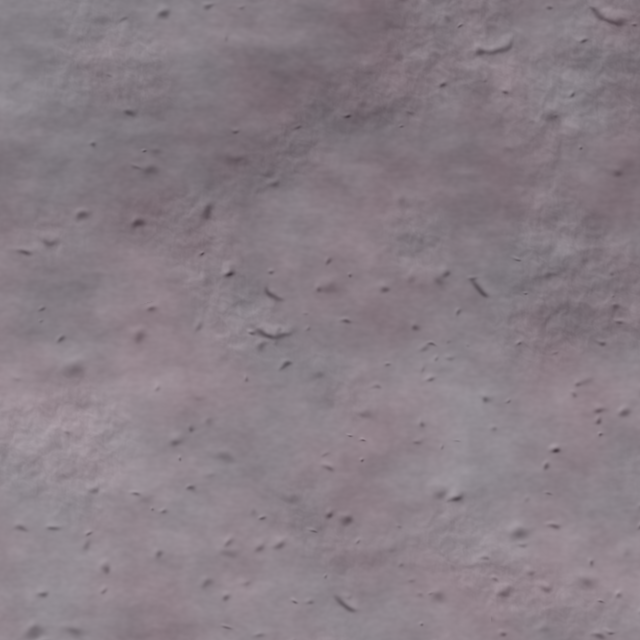
This texture is drawn by a Shadertoy shader. Its source:

```glsl
// Weathered grey-mauve concrete wall with soft stains, faint streaks and small pits.

const vec3 CONCRETE = vec3(0.537, 0.498, 0.517);
const vec3 COOL_TINT = vec3(-0.012, 0.006, 0.014);
const vec3 WARM_TINT = vec3(0.012, -0.012, 0.002);
const vec2 LIGHT_DIR = vec2(-0.5, 0.86);
const float STAIN = 0.085;
const float STREAK = 0.042;
const float MOTTLE = 0.030;
const float GRAIN = 0.022;
const float RELIEF = 0.085;
const float PIT_DEPTH = 0.17;
const float PIT_GLINT = 0.06;
const float CHIP_DEPTH = 0.15;

vec2 hash2(vec2 p) {
    vec3 q = fract(p.xyx * vec3(0.1031, 0.1030, 0.0973));
    q += dot(q, q.yzx + 33.33);
    return fract((q.xx + q.yz) * q.zy);
}

vec2 gradientAt(vec2 cell) {
    float angle = 6.2832 * hash2(cell + 57.0).x;
    return vec2(cos(angle), sin(angle));
}

float gradientNoise(vec2 p) {
    vec2 i = floor(p), f = p - i;
    vec2 u = f * f * f * (f * (f * 6.0 - 15.0) + 10.0);
    vec2 e = vec2(1.0, 0.0);
    float low = mix(dot(gradientAt(i), f), dot(gradientAt(i + e), f - e), u.x);
    float high = mix(dot(gradientAt(i + e.yx), f - e.yx),
                     dot(gradientAt(i + 1.0), f - 1.0), u.x);
    return mix(low, high, u.y);
}

float fbm(vec2 p) {
    float sum = 0.0, weight = 1.0;
    for (int i = 0; i < 4; i++) {
        sum += weight * gradientNoise(p);
        p = mat2(0.8, 0.6, -0.6, 0.8) * p * 2.03 + 7.3;
        weight *= 0.5;
    }
    return sum;
}

mat2 rotation(float a) {
    return mat2(cos(a), sin(a), -sin(a), cos(a));
}

// Soft tilted hollows, each with a pale lip on its lit side
float pits(vec2 p, float cells, float radius, float share, float seed) {
    vec2 g = p * cells, home = floor(g);
    float shade = 0.0;
    for (int y = -1; y <= 1; y++)
    for (int x = -1; x <= 1; x++) {
        vec2 cell = home + vec2(x, y);
        vec2 place = hash2(cell + seed), kind = hash2(cell + seed + 31.7);
        vec2 form = hash2(cell + seed + 83.1);
        vec2 d = (g - cell - 0.1 - 0.8 * place) / cells;
        float size = radius * mix(0.65, 1.3, form.x);
        vec2 stretch = vec2(mix(0.75, 1.05, form.y), mix(1.7, 1.15, form.y));
        mat2 turn = rotation(mix(-0.2, 0.9, form.y));
        vec2 core = (d * turn) * stretch / size;
        vec2 lip = ((d - LIGHT_DIR * size * 1.2) * turn) * stretch / (size * 1.2);
        float depth = step(kind.x, share) * mix(0.25, 1.0, kind.y);
        shade += depth * (PIT_GLINT * exp(-dot(lip, lip)) - PIT_DEPTH * exp(-dot(core, core)));
    }
    return shade;
}

// Sparse curved chips: a dark lower edge below a pale face
float chips(vec2 p, float cells, float share) {
    vec2 g = p * cells, home = floor(g);
    float shade = 0.0;
    for (int y = -1; y <= 1; y++)
    for (int x = -1; x <= 1; x++) {
        vec2 cell = home + vec2(x, y);
        vec2 place = hash2(cell + 211.0), kind = hash2(cell + 149.0);
        vec2 d = (g - cell - 0.15 - 0.7 * place) / cells;
        d = rotation(mix(-0.5, 1.1, kind.y)) * d;
        float reach = mix(0.014, 0.030, place.y);
        float bow = d.y - 9.0 * d.x * d.x;
        float span = exp(-pow(d.x / reach, 4.0));
        float edge = exp(-pow(bow / 0.0045, 2.0));
        float face = exp(-pow((bow - 0.011) / 0.008, 2.0));
        shade += step(kind.x, share) * span * (0.045 * face - CHIP_DEPTH * edge);
    }
    return shade;
}

void mainImage(out vec4 fragColor, in vec2 fragCoord) {
    vec2 p = fragCoord / iResolution.xy;
    vec2 warped = p + 0.006 * vec2(gradientNoise(p * 45.0), gradientNoise(p * 45.0 + 19.0));

    // Broad light: pale lower half and top left, darker band and top right
    float upper = smoothstep(0.38, 0.68, p.y + 0.12 * gradientNoise(p * 3.0 + 4.0));
    float corner = smoothstep(0.55, 0.0, p.x) * smoothstep(0.65, 1.0, p.y);
    float tone = 0.026 - 0.062 * upper + 0.055 * corner;
    tone += 0.012 * (0.5 - p.x);

    // Stains, sideways streaks, mottling and fine grain
    tone += STAIN * fbm(p * vec2(3.0, 4.5) + 11.0);
    tone += STREAK * fbm(p * vec2(6.0, 22.0) + 3.0) * mix(0.6, 1.0, upper);
    tone += MOTTLE * fbm(p * vec2(22.0, 28.0) + 41.0);
    tone += GRAIN * gradientNoise(p * vec2(75.0, 110.0));

    // Rough scaled patches, lit from above
    float rough = smoothstep(0.0, 0.4, gradientNoise(p * 5.0 + 23.0) + 0.3 * p.x * upper);
    float bump = fbm(warped * 26.0) - fbm((warped + LIGHT_DIR * 0.007) * 26.0);
    tone += RELIEF * bump * (0.15 + rough);

    // Pits gather in the lower half, the finest toward the right
    float lower = mix(1.0, 0.45, upper);
    tone += pits(warped, 10.0, 0.0105, 0.5 * lower, 5.0);
    tone += pits(warped, 19.0, 0.0068, 0.25 * lower, 67.0);
    tone += pits(warped, 36.0, 0.0042, 0.22 * p.x * lower, 131.0);
    tone += chips(warped, 6.0, 0.2);

    float hue = gradientNoise(p * 6.0 + 71.0) + 0.5 * gradientNoise(p * 17.0) - corner;
    vec3 tint = mix(COOL_TINT, WARM_TINT, smoothstep(-0.9, 0.9, hue));
    fragColor = vec4(CONCRETE + tone + tint, 1.0);
}
```
